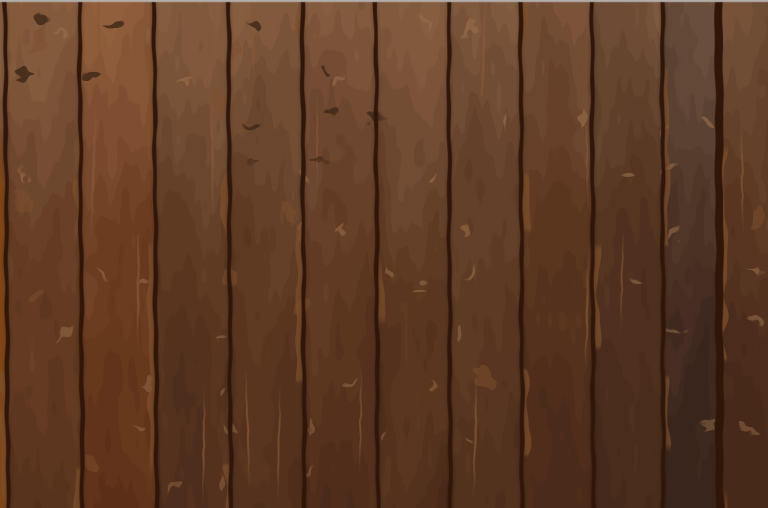
This texture is drawn by a WebGL 1 fragment shader. Its source:

```glsl
precision highp float;
// Weathered wooden wall of upright planks, pale at the top and dark at the foot.
// Streaky noise is cut into flat tones, then cellular chips, scratches, knots,
// worn plank edges and dark seams are layered over it.
uniform vec2 u_resolution;

const vec3 DARK_WOOD = vec3(0.30, 0.175, 0.105);
const vec3 BROWN_WOOD = vec3(0.36, 0.22, 0.13);
const vec3 TAN_WOOD = vec3(0.42, 0.28, 0.19);
const vec3 PALE_WOOD = vec3(0.50, 0.35, 0.24);
const vec3 SEAM_COLOR = vec3(0.19, 0.085, 0.035);
const vec3 KNOT_COLOR = vec3(0.24, 0.15, 0.09);
const vec3 CHIP_COLOR = vec3(0.58, 0.42, 0.28);
const vec3 WEAR_COLOR = vec3(0.49, 0.31, 0.17);
const vec3 EDGE_COLOR = vec3(0.50, 0.27, 0.09);
const vec3 TOP_COLOR = vec3(0.70, 0.68, 0.66);
const vec3 WARM_TINT = vec3(0.05, 0.008, -0.012);
const vec3 COOL_TINT = vec3(-0.045, -0.015, 0.012);
const int SEAM_COUNT = 11;
const float FIRST_SEAM = 0.0065;
const float PLANK_WIDTH = 0.0972;   // share of the canvas width
const float NARROWING = 0.000026;   // planks tighten to the right
const float SEAM_HALF = 0.0026;
const float SEAM_LEAN = 0.004;
const float TONE_STEPS = 8.0;
const float SOFT = 0.002;

float hash(vec2 p) {
  p = fract(p * vec2(0.1031, 0.1137));
  p += dot(p, p.yx + 33.33);
  return fract((p.x + p.y) * p.x * 17.0);
}

float noise(vec2 p) {
  vec2 i = floor(p), f = fract(p);
  f = f * f * (3.0 - 2.0 * f);
  return mix(mix(hash(i), hash(i + vec2(1.0, 0.0)), f.x),
             mix(hash(i + vec2(0.0, 1.0)), hash(i + 1.0), f.x), f.y);
}

// One tilted ellipse in some of the cells of a jittered grid.
float marks(vec2 p, vec2 cell, vec2 size, float tilt, float density, float seed) {
  vec2 g = p / cell, id = floor(g) + seed;
  vec2 jitter = vec2(hash(id + 3.1), hash(id + 7.7)) - 0.5;
  vec2 d = (fract(g) - 0.5 - 0.4 * jitter) * cell;
  float a = (hash(id + 11.3) - 0.5) * tilt;
  d = mat2(cos(a), sin(a), -sin(a), cos(a)) * d;
  size *= 0.6 + 0.6 * hash(id + 19.9);
  float edge = (length(d / size) - 1.0) * min(size.x, size.y);
  return smoothstep(SOFT, -SOFT * 0.5, edge) * step(hash(id + 23.7), density);
}

vec3 woodRamp(float t) {
  vec3 c = mix(DARK_WOOD, BROWN_WOOD, clamp(t * 3.0, -0.3, 1.0));
  c = mix(c, TAN_WOOD, clamp(t * 3.0 - 1.0, 0.0, 1.0));
  return mix(c, PALE_WOOD, clamp(t * 3.0 - 2.0, 0.0, 1.2));
}

void main() {
  vec2 uv = gl_FragCoord.xy / u_resolution;
  vec2 p = gl_FragCoord.xy / u_resolution.y;

  // Count the seams to the left and keep the nearest one.
  float plank = 0.0, gap = 1.0, seam = 0.0;
  for (int n = 0; n < SEAM_COUNT; n++) {
    float i = float(n);
    float x = FIRST_SEAM + PLANK_WIDTH * i - NARROWING * i * i * i;
    x -= 0.0165 * step(9.5, i);
    x += SEAM_LEAN * (1.0 - uv.y) * (1.0 - 0.07 * i);
    x += 0.0006 * (sin(uv.y * 23.0 + i * 4.0) + sin(uv.y * 61.0 + i * 9.0));
    float d = uv.x - x;
    plank += step(0.0, d);
    if (abs(d) < abs(gap)) { gap = d; seam = i; }
  }

  // Flat tones with ragged upright outlines.
  vec2 grain = p + vec2(plank * 13.7, plank * 5.3);
  float streak = 0.45 * noise(grain * vec2(13.0, 4.5))
               + 0.35 * noise(grain * vec2(42.0, 8.0))
               + 0.20 * noise(grain * vec2(85.0, 26.0)) - 0.5;
  float tone = 0.5 * uv.y * (1.0 + uv.y) - 0.22 * (uv.x - 0.5) + 0.55 * streak;
  tone += 0.10 * (hash(vec2(plank, 4.0)) - 0.5);
  float level = tone * TONE_STEPS;
  level = floor(level) + smoothstep(0.42, 0.58, fract(level));
  vec3 color = woodRamp(level / TONE_STEPS);

  // Each plank has its own hue.
  float warm = exp(-2.0 * (plank - 2.0) * (plank - 2.0));
  float cool = exp(-4.0 * (plank - 10.0) * (plank - 10.0));
  float hue = 0.5 * (hash(vec2(plank, 9.0)) - 0.5);
  color += WARM_TINT * (warm + hue) + COOL_TINT * cool;
  color = mix(color, EDGE_COLOR, step(plank, 0.5) * smoothstep(0.8, 0.6, uv.y));

  // Ragged chips, thin scratches and dark knots.
  vec2 warp = vec2(noise(p * 65.0), noise(p * 65.0 + 40.0)) - 0.5;
  vec2 torn = p + 0.022 * warp;
  float patches = marks(torn, vec2(0.13, 0.17), vec2(0.014, 0.025), 1.5, 0.22, 51.0);
  float chips = marks(torn, vec2(0.08, 0.10), vec2(0.0045, 0.014), 3.0, 0.24, 5.0);
  float scratches = marks(p + 0.003 * warp, vec2(0.075, 0.27),
                          vec2(0.002, 0.075), 0.08, 0.25, 31.0);
  float knots = marks(torn, vec2(0.14, 0.09), vec2(0.016, 0.007), 0.8, 0.32, 17.0);
  knots *= smoothstep(0.66, 0.70, uv.y) * smoothstep(0.52, 0.48, uv.x);
  color = mix(color, WEAR_COLOR, 0.5 * patches);
  color = mix(color, CHIP_COLOR, 0.75 * chips * (0.6 + 0.4 * uv.y));
  color = mix(color, WEAR_COLOR + 0.04, 0.65 * scratches);
  color = mix(color, KNOT_COLOR, 0.8 * knots);

  // Worn strips beside the seams, strongest on every sixth one.
  float heavy = step(0.9, cos((seam - 4.0) * 1.0472));
  float side = seam < 4.5 ? -1.0 : 1.0;
  float wearWidth = 0.004 + 0.009 * noise(vec2(seam * 7.3, uv.y * 24.0));
  float worn = noise(vec2(seam * 5.7 + 2.0, uv.y * 5.0)) + 0.28 * heavy;
  worn = smoothstep(0.62, 0.67, worn) * smoothstep(0.001, -0.001, abs(gap) - wearWidth);
  color = mix(color, WEAR_COLOR, 0.7 * worn * step(0.0, gap * side));

  // Dark seams, the last one broad, and the pale top rim.
  float halfWidth = SEAM_HALF * (0.85 + 0.3 * noise(vec2(seam, uv.y * 30.0)));
  halfWidth += 0.0025 * step(9.5, seam);
  color *= 1.0 - 0.15 * smoothstep(0.008, 0.0, abs(gap));
  color = mix(color, SEAM_COLOR, smoothstep(0.0012, -0.0012, abs(gap) - halfWidth));
  color = mix(color, TOP_COLOR, smoothstep(0.994, 0.998, uv.y));
  gl_FragColor = vec4(color, 1.0);
}
```
